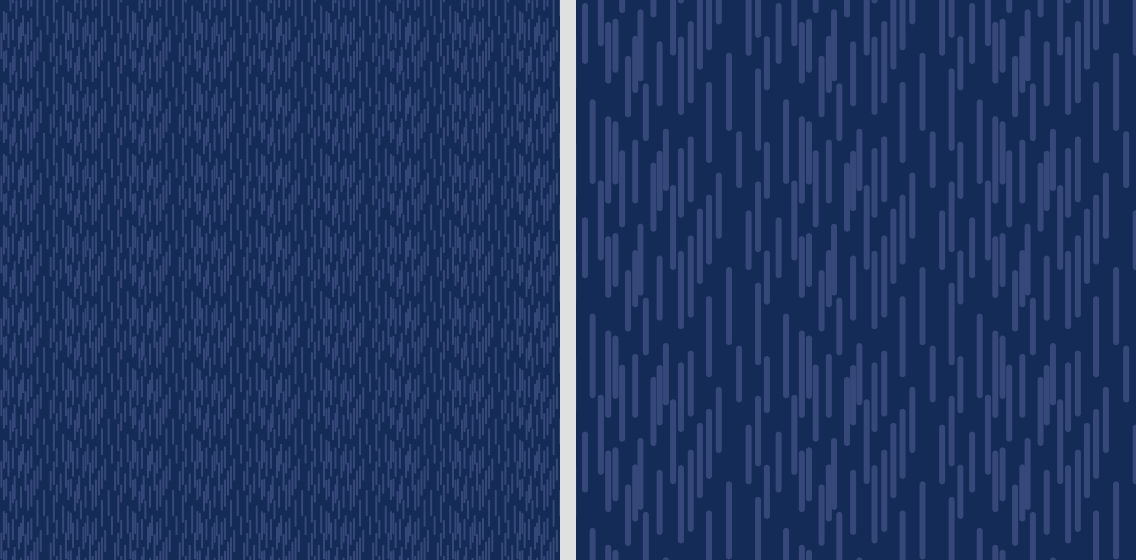
Left, the full canvas; right, a detail of the centre.
Write a WebGL 2 fragment shader that draws this pattern.

```glsl
#version 300 es
precision highp float;

uniform vec2 u_resolution;
out vec4 outColor;

#define REPEATS vec2(8.68, 7.84)
#define COLUMNS 24
#define HALF_WIDTH 0.00178
#define MIN_LENGTH 0.25
#define MAX_LENGTH 0.41
#define STAGGER 0.382
#define JITTER 0.22
#define CROWDING 0.042
#define CROWD_CENTRE 0.22
#define SECOND_DASH_CHANCE 0.3
#define GROUND_COLOUR vec3(0.078, 0.166, 0.340)
#define DASH_COLOUR vec3(0.212, 0.284, 0.474)

const float TAU = 6.2831853;

float hash(float index, float seed) {
  return fract(sin(index * 127.1 + seed * 311.7) * 4375.85);
}

// Shortest signed offset on a unit cycle
vec2 wrapOffset(vec2 offset) {
  return offset - round(offset);
}

// Distance to an upright dash with round ends
float dashDistance(vec2 p, float lengthOfDash) {
  float straightHalf = max(0.5 * lengthOfDash - HALF_WIDTH, 0.0);
  p.y -= clamp(p.y, -straightHalf, straightHalf);
  return length(p) - HALF_WIDTH;
}

// Nearest dash in the repeating tile, in canvas units
float rainDistance(vec2 p) {
  vec2 tileSize = 1.0 / REPEATS;
  vec2 tilePos = fract(p * REPEATS);
  float nearest = 1.0;

  for (int i = 0; i < COLUMNS; i++) {
    float column = float(i);

    // Columns bunch up around one part of the tile
    float x = (column + 0.5 + 0.3 * (hash(column, 1.0) - 0.5)) / float(COLUMNS);
    x -= CROWDING * sin(TAU * (x - CROWD_CENTRE));

    // Staggered heights with a random shift
    float y = fract(-column * STAGGER + JITTER * (hash(column, 2.0) - 0.5));
    int dashes = hash(column, 3.0) < SECOND_DASH_CHANCE ? 2 : 1;

    for (int k = 0; k < dashes; k++) {
      float part = float(k);
      float share = mix(MIN_LENGTH, MAX_LENGTH, hash(column, 4.0 + part));
      vec2 offset = wrapOffset(tilePos - vec2(x, y + 0.5 * part)) * tileSize;
      nearest = min(nearest, dashDistance(offset, share * tileSize.y));
    }
  }
  return nearest;
}

void main() {
  float canvasSize = min(u_resolution.x, u_resolution.y);
  vec2 p = gl_FragCoord.xy / canvasSize;
  float pixel = 1.0 / canvasSize;

  // Soft edge about one pixel wide
  float coverage = 1.0 - smoothstep(-0.6 * pixel, 0.6 * pixel, rainDistance(p));
  outColor = vec4(mix(GROUND_COLOUR, DASH_COLOUR, coverage), 1.0);
}
```
